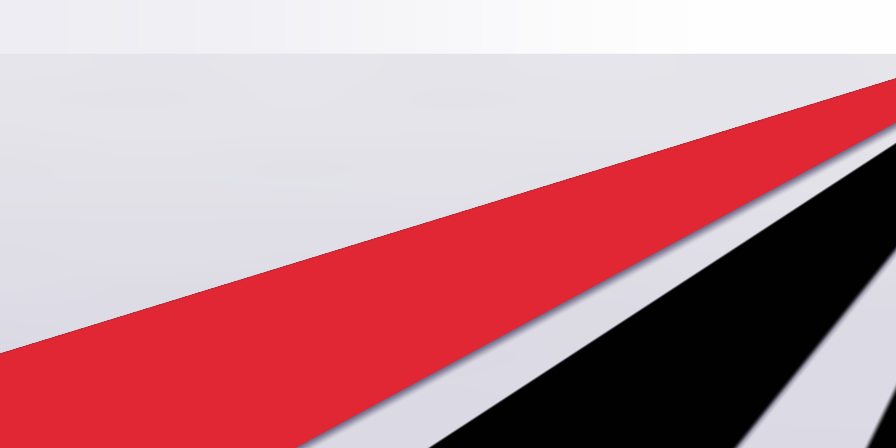
This background is drawn by a Shadertoy shader. Its source:

```glsl
// Signed distance to the line from a to b, positive above it
float above(vec2 p, vec2 a, vec2 b) {
    vec2 d = normalize(b - a);
    return d.x * (p.y - a.y) - d.y * (p.x - a.x);
}

float hash(vec2 c) {
    return fract(sin(dot(c, vec2(127.1, 311.7))) * 43758.55);
}

float noise(vec2 p) {
    vec2 i = floor(p), f = fract(p);
    f = f * f * (3.0 - 2.0 * f);
    return mix(mix(hash(i), hash(i + vec2(1, 0)), f.x),
               mix(hash(i + vec2(0, 1)), hash(i + vec2(1, 1)), f.x), f.y);
}

void mainImage(out vec4 fragColor, in vec2 fragCoord) {
    // Height spans 0..1, width spans 0..2
    vec2 p = fragCoord / iResolution.xy * vec2(2.0, 1.0);
    float aa = 0.75 / iResolution.y;

    // Pale wall with faint mottling
    vec3 color = mix(vec3(0.86, 0.855, 0.895), vec3(0.898, 0.895, 0.918),
                     smoothstep(0.1, 0.85, p.y));
    color += 0.008 * (noise(p * vec2(3.0, 14.0)) - 0.5);

    // Bright upper band
    vec3 band = mix(vec3(0.932, 0.93, 0.952), vec3(0.998), smoothstep(0.0, 1.8, p.x));
    color = mix(color, band, smoothstep(-aa, aa, p.y - 0.880));

    // Edges of the rays
    float redTop = above(p, vec2(0.0, 0.211), vec2(2.0, 0.8255));
    float redBottom = above(p, vec2(0.659, 0.0), vec2(2.0, 0.7266));
    float blackTop = above(p, vec2(0.958, 0.0), vec2(2.0, 0.680));
    float blackBottom = above(p, vec2(1.641, 0.0), vec2(2.0, 0.445));
    float cornerTop = above(p, vec2(1.935, 0.0), vec2(2.0, 0.133));

    // Violet shadow below the red ray
    float shadow = smoothstep(-0.024, 0.004, redBottom) * step(redTop, 0.0);
    color = mix(color, vec3(0.36, 0.33, 0.46), shadow * 0.9);

    // Black rays, with a soft violet fringe on the lower sides
    float fringe = smoothstep(-0.016, 0.004, blackBottom) * smoothstep(0.004, -0.004, blackTop);
    color = mix(color, vec3(0.36, 0.33, 0.43), fringe * 0.8);
    float black = smoothstep(-0.006, 0.007, blackBottom) * smoothstep(0.003, -0.003, blackTop);
    float corner = smoothstep(0.008, -0.008, cornerTop);
    color = mix(color, vec3(0.004), max(black, corner));

    // Red ray with a thin dark upper rim
    float red = smoothstep(-aa, aa, redBottom) * smoothstep(aa, -aa, redTop);
    float rim = smoothstep(-0.004, 0.0, redTop);
    color = mix(color, mix(vec3(0.882, 0.152, 0.202), vec3(0.66, 0.15, 0.2), rim * 0.6), red);

    fragColor = vec4(color, 1.0);
}
```
